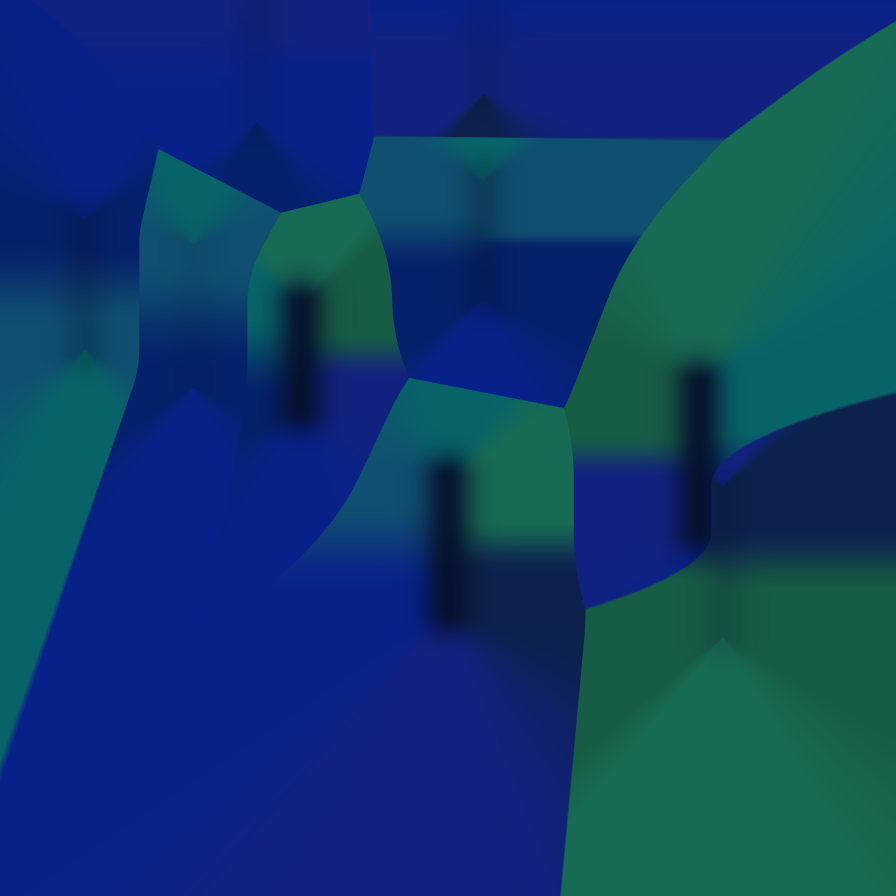
A Shadertoy shader for this background:

```glsl
// Curved cells around upright segments, each swept by blues and greens, some with dark smudged cores.

const int SITES = 9;
const float QUARTER_TURN = 1.570796;
const vec3 CORE = vec3(0.02, 0.06, 0.17);

// Ring of colours: royal, violet, navy, moss, green, teal, steel, deep blue
const vec3 RING[8] = vec3[8](
    vec3(0.03, 0.13, 0.54), vec3(0.07, 0.13, 0.50),
    vec3(0.05, 0.13, 0.30), vec3(0.09, 0.36, 0.27),
    vec3(0.09, 0.42, 0.33), vec3(0.03, 0.39, 0.41),
    vec3(0.06, 0.31, 0.44), vec3(0.02, 0.13, 0.42));

// Ring index below each site, and its sweep: 1 = there and back, 2 = full circle
const int BASE[9] = int[9](2, 7, 5, 0, 0, 1, 4, 0, 0);
const int SWEEP[9] = int[9](-1, 1, 1, -1, -2, -2, -1, 2, -1);

float hash(vec2 p) {
    vec3 q = fract(vec3(p.xyx) * 0.1031);
    q += dot(q, q.yzx + 33.33);
    return fract((q.x + q.y) * q.z);
}

// Wavy open arc of sites around a central one; xy = centre, z = half length
vec3 siteAt(int i) {
    float n = float(i);
    float phase = (n - 2.0) * QUARTER_TURN;
    float radius = i == SITES - 1 ? 0.0 : 0.34 + 0.1 * cos(phase);
    float angle = 1.83 + 0.541 * n + 0.31 * cos(phase + 0.3);
    vec2 jitter = vec2(hash(vec2(n, 3.7)), hash(vec2(n, 8.2))) - 0.5;
    vec2 centre = vec2(0.54, 0.72) + radius * vec2(cos(angle), sin(angle));
    float halfLength = 0.055 + 0.035 * hash(vec2(n, 5.1));
    return vec3(centre + 0.025 * jitter, halfLength);
}

float segmentDistance(vec2 q, float halfLength) {
    return length(vec2(q.x, q.y - clamp(q.y, -halfLength, halfLength)));
}

// Colour of one stop on the perimeter, counted clockwise from the upper right
vec3 stopColor(int site, int stop) {
    int sweep = SWEEP[site];
    float away = float(stop % 6 - 2);
    float offset = abs(sweep) > 1 ? float(sweep) * away * 2.0 / 3.0 : float(sweep) * abs(away);
    return RING[(BASE[site] + 16 + int(floor(offset + 0.5))) & 7];
}

// Blend of the two stops next to a perimeter position from 0 to 6
vec3 perimeterColor(int site, float around) {
    float stop = min(floor(around), 5.0);
    float softness = mix(0.08, 0.46, hash(vec2(float(site), stop + 11.0)));
    float blend = smoothstep(0.5 - softness, 0.5 + softness, around - stop);
    return mix(stopColor(site, int(stop)), stopColor(site, int(stop) + 1), blend);
}

// Sides span one stop each, the fans above and below span two
vec3 sweepColor(vec2 q, float halfLength, int site) {
    if (q.y > halfLength)
        return perimeterColor(site, 5.0 + atan(q.x, q.y - halfLength) / QUARTER_TURN);
    if (q.y < -halfLength)
        return perimeterColor(site, 2.0 - atan(q.x, -q.y - halfLength) / QUARTER_TURN);
    float down = 0.5 - 0.5 * q.y / halfLength;
    vec3 left = perimeterColor(site, 4.0 - down);
    vec3 right = perimeterColor(site, down);
    return mix(left, right, smoothstep(-0.025, 0.025, q.x));
}

vec3 cellColor(vec2 p, int site) {
    vec3 s = siteAt(site);
    vec2 q = p - s.xy;
    float spread = segmentDistance(q, s.z) / 0.027;
    float strength = abs(SWEEP[site]) > 1 ? 0.92 : 0.3 * hash(vec2(float(site), 21.0));
    return mix(sweepColor(q, s.z, site), CORE, strength * exp(-spread * spread));
}

void mainImage(out vec4 fragColor, in vec2 fragCoord) {
    vec2 p = fragCoord / iResolution.xy;

    // Nearest and second nearest segments
    float nearDist = 9.0, nextDist = 9.0;
    int nearSite = 0, nextSite = 0;
    for (int i = 0; i < SITES; i++) {
        vec3 s = siteAt(i);
        float d = segmentDistance(p - s.xy, s.z);
        if (d < nearDist) {
            nextDist = nearDist;
            nextSite = nearSite;
            nearDist = d;
            nearSite = i;
        } else if (d < nextDist) {
            nextDist = d;
            nextSite = i;
        }
    }

    // Crisp, smoothed border between cells
    float pixel = 1.0 / iResolution.y;
    float across = 0.5 * clamp(1.0 - (nextDist - nearDist) / pixel, 0.0, 1.0);
    vec3 color = mix(cellColor(p, nearSite), cellColor(p, nextSite), across);
    fragColor = vec4(color, 1.0);
}
```
